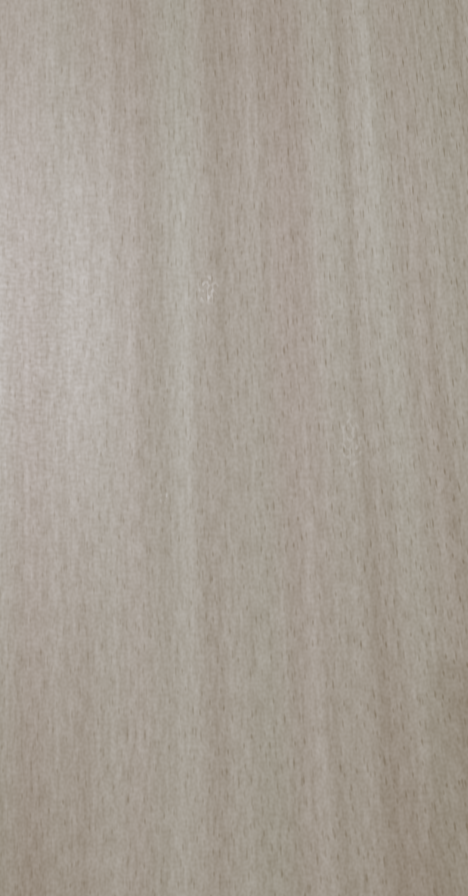
This texture is drawn by a WebGL 1 fragment shader. Its source:

```glsl
precision highp float;
// Pale beech laminate: long streaks that fan out to the right, short dark
// pore flecks, fine fibre noise and a few rubbed scuffs. A soft glow on the
// left edge and darker lower corners light the board.

uniform vec2 u_resolution;

const vec3 SHADE_COLOR = vec3(0.555, 0.512, 0.452);
const vec3 LIGHT_COLOR = vec3(0.745, 0.724, 0.704);
const vec3 ROSE_TINT = vec3(0.008, -0.004, 0.002);

const float BASE_TONE = 0.70;
const float GRAIN_FAN = 0.25;
const float STREAK_DEPTH = 0.21;
const float PALE_LINE = 0.11;
const float FIBRE_DEPTH = 0.22;
const float SPECKLE_DEPTH = 0.17;
const float FLECK_DEPTH = 0.36;
const vec2 FLECK_CELL = vec2(0.0086, 0.0240);
const vec2 FLECK_SIZE = vec2(0.0018, 0.0092);
const vec2 GLOW_CENTER = vec2(0.0, 0.62);
const vec2 GLOW_SIZE = vec2(0.28, 0.24);

float hash(vec2 p) {
  vec3 q = fract(vec3(p.xyx) * 0.1031);
  q += dot(q, q.yzx + 33.33);
  return fract((q.x + q.y) * q.z);
}

vec2 gradient(vec2 cell) {
  float angle = 6.2832 * hash(cell);
  return vec2(cos(angle), sin(angle));
}

float noise(vec2 p) {
  vec2 i = floor(p);
  vec2 f = p - i;
  vec2 u = f * f * f * (f * (f * 6.0 - 15.0) + 10.0);
  vec2 e = vec2(1.0, 0.0);
  float low = mix(dot(gradient(i), f), dot(gradient(i + e), f - e), u.x);
  float high = mix(dot(gradient(i + e.yx), f - e.yx),
                   dot(gradient(i + 1.0), f - 1.0), u.x);
  return mix(low, high, u.y);
}

// One soft dash per cell, with columns shifted at random.
float flecks(vec2 p, float seed) {
  vec2 q = p / FLECK_CELL + seed;
  float column = floor(q.x);
  q.y += 9.0 * hash(vec2(column, seed));
  vec2 cell = vec2(column, floor(q.y));
  vec2 jitter = vec2(hash(cell + seed), hash(cell + seed + 57.0)) - 0.5;
  vec2 offset = (fract(q) - 0.5 - jitter * vec2(0.56, 0.22)) * FLECK_CELL;
  float strength = hash(cell + seed + 113.0);
  float size = mix(0.45, 1.0, hash(cell + seed + 171.0));
  float d = length(offset / (FLECK_SIZE * vec2(1.0, size)));
  return strength * (1.0 - smoothstep(0.1, 1.0, d));
}

// Broken whitish rub mark inside a soft oval.
float scuff(vec2 p, vec2 center, vec2 size) {
  float area = 1.0 - smoothstep(0.4, 1.0, length((p - center) / size));
  return area * smoothstep(-0.15, 0.5, noise(p * vec2(260.0, 150.0)));
}

// Broad light over the board: left glow, falloff and a cast shadow.
float lighting(vec2 uv, float glow) {
  float low = 1.0 - uv.y;
  float tone = BASE_TONE + 0.34 * glow;
  tone -= 0.32 * low * low + 0.16 * uv.x * uv.x;
  tone -= 0.14 * smoothstep(0.75, 1.0, uv.y);
  float leftEdge = 1.0 - smoothstep(0.0, 0.25, uv.x);
  tone -= 0.18 * leftEdge * (1.0 - smoothstep(0.0, 0.4, uv.y));
  float castShadow = smoothstep(0.905, 0.935, uv.x) * (1.0 - smoothstep(0.25, 0.27, uv.y));
  return tone - 0.16 * castShadow;
}

void main() {
  vec2 uv = gl_FragCoord.xy / u_resolution;
  vec2 p = gl_FragCoord.xy / u_resolution.y;
  vec2 grain = vec2(p.x * (1.0 + GRAIN_FAN * uv.x * (p.y - 0.5)), p.y);
  grain.x += 0.006 * noise(vec2(p.x * 5.0, p.y * 3.0));

  vec2 glowOffset = (uv - GLOW_CENTER) / GLOW_SIZE;
  float glow = exp(-dot(glowOffset, glowOffset));
  float tone = lighting(uv, glow);

  // Broad and narrow streaks, then soft pale bands on noise crests.
  float broad = noise(grain * vec2(24.0, 0.9) + 3.7);
  float narrow = noise(grain * vec2(62.0, 1.8) + 21.3);
  float paleBand = smoothstep(0.05, 0.40, noise(grain * vec2(33.0, 0.8) + 40.6));
  tone += STREAK_DEPTH * (broad + 0.8 * narrow);
  tone += PALE_LINE * (paleBand - 0.25);

  // Fine fibres and speckle, with a crosswise shimmer in the glow.
  tone += FIBRE_DEPTH * noise(grain * vec2(210.0, 40.0));
  tone += SPECKLE_DEPTH * noise(p * vec2(290.0, 210.0) + 15.4);
  tone += SPECKLE_DEPTH * (0.2 + glow) * noise(p * vec2(120.0, 230.0) + 9.0);

  float pores = flecks(grain, 5.3) + 0.7 * flecks(grain, 31.7);
  tone -= FLECK_DEPTH * mix(0.6, 1.1, uv.x) * pores;

  float rubbed = scuff(p, vec2(0.232, 0.677), vec2(0.016, 0.022));
  rubbed += 0.6 * scuff(p, vec2(0.392, 0.505), vec2(0.018, 0.045));
  rubbed += scuff(p, vec2(0.183, 0.444), vec2(0.007, 0.009));
  tone += 0.45 * rubbed;

  vec3 color = mix(SHADE_COLOR, LIGHT_COLOR, clamp(tone, -0.2, 1.15));
  color += ROSE_TINT * (noise(grain * vec2(12.0, 0.8) + 70.0) - broad);
  gl_FragColor = vec4(color, 1.0);
}
```
